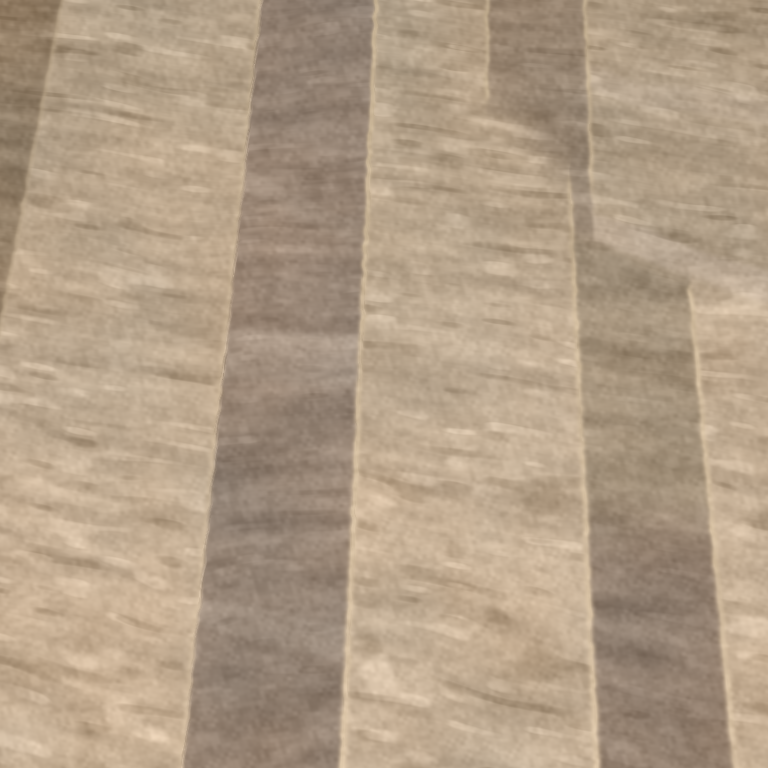
Write a WebGL 1 fragment shader that draws this texture.

```glsl
precision highp float;
// Worn sandstone paving: tapering pale and dark strips, thin light joints, cross-grain streaks.
uniform vec2 u_resolution;

float hash(vec2 p) {
  p = fract(p * vec2(0.1031, 0.1137));
  p += dot(p, p.yx + 33.33);
  return fract((p.x + p.y) * p.x * 7.31);
}

float noise(vec2 p) {
  vec2 i = floor(p), f = fract(p);
  f = f * f * (3.0 - 2.0 * f);
  return mix(mix(hash(i), hash(i + vec2(1, 0)), f.x),
             mix(hash(i + vec2(0, 1)), hash(i + vec2(1, 1)), f.x), f.y);
}

float fbm(vec2 p) {
  float sum = 0.0, amp = 0.53;
  for (int i = 0; i < 4; i++) {
    sum += amp * noise(p);
    p = p * 2.03 + 17.3;
    amp *= 0.5;
  }
  return sum;
}

// 0 left of the edge, 1 right of it
float side(float x, float edge) {
  return smoothstep(-0.004, 0.004, x - edge);
}

float joint(float x, float edge, float width) {
  float d = (x - edge) / width;
  return exp(-d * d);
}

// Soft horizontal band of brightness around a height
float band(float y, float center, float halfWidth) {
  return 1.0 - smoothstep(halfWidth * 0.7, halfWidth * 1.3, abs(y - center));
}

void main() {
  vec2 uv = gl_FragCoord.xy / u_resolution;
  float t = 1.0 - uv.y; // distance down from the far end
  float x = uv.x + 0.003 * (noise(vec2(uv.x * 8.0, t * 90.0)) - 0.5);

  // Strip edges, spreading toward the near end
  float e0 = 0.081 - 0.19 * t;
  float e1 = 0.341 - 0.103 * t;
  float e2 = 0.490 - 0.044 * t;
  float e3 = 0.634;
  float e4 = 0.762 + 0.037 * t;
  float e5 = 0.731 + 0.046 * t;
  float e6 = 0.8635 + 0.0937 * t;

  // Dark strips
  float wobble = 0.04 * (fbm(uv * vec2(14.0, 22.0)) - 0.5);
  float leftDark = 1.0 - side(x, e0);
  float midDark = side(x, e1) * (1.0 - side(x, e2));
  float farEnd = 0.15 + 0.9 * (x - e3) + wobble;
  float farDark = side(x, e3) * (1.0 - side(x, e4));
  farDark *= max(1.0 - smoothstep(-0.07, 0.03, t - farEnd), side(x, e5)) * (1.0 - smoothstep(0.29, 0.34, t));
  float slabEnd = 0.315 + 0.36 * (x - 0.768) + wobble * 0.5;
  float nearDark = side(x, e5) * (1.0 - side(x, e6)) * smoothstep(-0.012, 0.018, t - slabEnd);
  float slab = side(x, e4) * (1.0 - smoothstep(-0.01, 0.015, t - slabEnd));
  float dark = clamp(leftDark + midDark + farDark + nearDark, 0.0, 1.0);

  // Base colours
  vec3 pale = mix(vec3(0.70, 0.625, 0.53), vec3(0.765, 0.68, 0.58), smoothstep(0.0, 0.8, t));
  vec3 color = mix(pale, vec3(0.68, 0.605, 0.51), slab);
  color = mix(color, vec3(0.565, 0.49, 0.40), leftDark);
  color = mix(color, vec3(0.58, 0.51, 0.45), midDark);
  color = mix(color, vec3(0.60, 0.53, 0.455), farDark);
  vec3 nearTone = mix(vec3(0.63, 0.56, 0.47), vec3(0.57, 0.495, 0.43), smoothstep(0.62, 0.74, t + wobble));
  nearTone *= 0.92 + 0.08 * smoothstep(0.34, 0.42, t);
  color = mix(color, nearTone, nearDark);

  // Broad weathering, grey to rosy
  color += (fbm(uv * vec2(6.0, 9.0) + 3.0) - 0.5) * vec3(0.06, 0.05, 0.045);
  color += (fbm(uv * 6.0 + 40.0) - 0.5) * vec3(0.03, 0.0, -0.025);

  // Cross grain, shifted per strip and bent by slow noise
  float strip = side(x, e1) + side(x, e2) + side(x, mix(e4, e5, step(0.25, t)));
  float grainY = t * (1.25 - 0.3 * t) - mix(0.15, -0.06, midDark) * uv.x;
  grainY += 0.014 * (noise(uv * 9.0 + 9.0) - 0.5);
  vec2 grain = vec2(uv.x * 9.0 + floor(strip + 0.5) * 13.0, grainY * 50.0);
  float streak = fbm(grain) - 0.5;
  color += streak * mix(0.19, 0.17, dark) * vec3(1.0, 0.97, 0.92);

  // Short bright chips and dark pits along the grain
  vec2 chipPos = grain * vec2(2.2, 1.7);
  float chip = smoothstep(0.68, 0.90, noise(chipPos + 71.0));
  float pit = smoothstep(0.70, 0.93, noise(chipPos * vec2(0.9, 1.0) + 23.0));
  color += (chip * 0.07 - pit * 0.075) * (1.0 - 0.5 * dark);

  // Pale veins across the dark strips and the far slab
  float bend = 0.02 * (noise(uv * vec2(12.0, 9.0)) - 0.5);
  float vein = band(t + bend * 0.5, 0.465, 0.033) + 0.6 * band(t - 0.2 * (x - 0.3) + bend, 0.81, 0.018);
  vein += 0.45 * band(t - 0.5 * (x - 0.33) + bend, 0.235, 0.015);
  color += midDark * vein * vec3(0.075, 0.08, 0.08);
  float slabVein = band(t - 0.3 * (x - 0.77) + bend, 0.30, 0.021) + 0.5 * band(t - 0.2 * (x - 0.77) + bend, 0.105, 0.016);
  color += slab * slabVein * vec3(0.065, 0.065, 0.075);

  // Light joints, brighter and wider nearby
  float width = 0.0034 + 0.0018 * t;
  float joints = 0.4 * joint(x, e0, width) + 0.45 * joint(x, e1 - 0.003, width) + joint(x, e2, width);
  joints += 0.8 * joint(x, e3, width) * (1.0 - smoothstep(0.12, 0.14, t));
  joints += 0.8 * joint(x, e4, width) * (1.0 - smoothstep(0.23, 0.27, t));
  joints += 0.9 * joint(x, e5, width) * smoothstep(0.22, 0.25, t);
  joints += 0.9 * joint(x, e6, width) * smoothstep(0.365, 0.385, t);
  joints *= 0.65 + 0.5 * noise(vec2(x * 5.0, t * 45.0));
  vec3 mortar = mix(vec3(0.78, 0.70, 0.58), vec3(0.88, 0.79, 0.67), t);
  color = mix(color, mortar, clamp(joints, 0.0, 0.9));

  // Fine grit
  vec2 grit = vec2(uv.x + 0.3 * uv.y, uv.y - 0.2 * uv.x);
  color += (noise(grit * 170.0) - 0.5) * 0.055 + (noise(grit * 85.0 + 5.0) - 0.5) * 0.045;
  gl_FragColor = vec4(clamp(color, 0.0, 1.0), 1.0);
}
```
